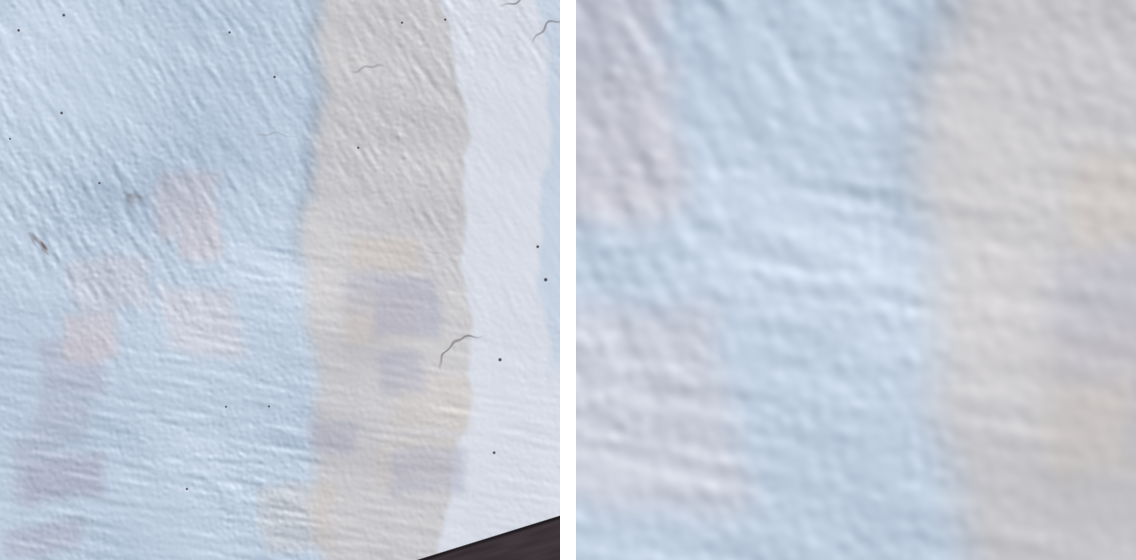
Left, the full canvas; right, a detail of the centre.
Give the GLSL for this texture, as a WebGL 1 fragment shader.

```glsl
precision highp float;
// Weathered painted plaster: blue, beige and white bands with brushed relief, stains and a dark beam.
uniform vec2 u_resolution;

#define BLUE vec3(0.745, 0.803, 0.872)
#define BEIGE vec3(0.785, 0.782, 0.797)
#define WHITE vec3(0.838, 0.858, 0.898)
#define MAUVE vec3(0.690, 0.695, 0.765)
#define PINK vec3(0.815, 0.780, 0.805)
#define OCHRE vec3(0.790, 0.755, 0.725)
#define CRACK vec3(0.430, 0.390, 0.400)
#define BEAM vec3(0.240, 0.208, 0.228)
#define RELIEF_GAIN 0.13
#define CLOUD_GAIN 0.030
#define CRACK_WIDTH 0.0018
#define SPECK_SHARE 0.07

vec2 hash2(vec2 p) {
  vec3 q = fract(p.xyx * vec3(0.1031, 0.1030, 0.0973));
  q += dot(q, q.yzx + 33.33);
  return fract((q.xx + q.yz) * q.zy);
}

vec2 turn(vec2 p, float angle) {
  float c = cos(angle), s = sin(angle);
  return vec2(c * p.x + s * p.y, c * p.y - s * p.x);
}

// Smooth cellular noise: one signed round bump per cell.
float bumps(vec2 p) {
  vec2 cell = floor(p), f = p - cell;
  float sum = 0.0;
  for (int j = -1; j <= 1; j++) {
    for (int i = -1; i <= 1; i++) {
      vec2 o = vec2(float(i), float(j));
      vec2 d = o + hash2(cell + o + 57.0) - f;
      float w = max(0.0, 1.0 - dot(d, d));
      sum += w * w * w * (2.0 * hash2(cell + o + 213.0).x - 1.0);
    }
  }
  return sum;
}

// Layered sines that bend straight edges.
vec2 sway(vec2 p) {
  return 0.010 * sin(p.yx * vec2(13.0, 11.0) + vec2(0.6, 2.1))
       + 0.005 * sin(p.yx * vec2(37.0, 29.0) + p * 9.0)
       + 0.002 * sin(p.yx * 97.0 + p * 31.0);
}

// Plaster height: steep strokes above, nearly level ones below, plus lumps and grain.
float relief(vec2 p) {
  float steep = bumps(turn(p, -1.05) * vec2(26.0, 92.0));
  float level = bumps(turn(p, -0.16) * vec2(17.0, 88.0));
  float strokes = mix(level, steep, smoothstep(0.38, 0.62, p.y + 0.15 * sin(p.x * 8.0)));
  return strokes + 0.45 * bumps(p * 125.0) + 0.9 * bumps(p * vec2(23.0, 27.0));
}

// Soft brushed patches stacked in a column between two corners.
float stains(vec2 p, vec2 low, vec2 high, float seed) {
  float cover = 0.0;
  for (int i = 0; i < 5; i++) {
    vec2 r = hash2(vec2(float(i) * 7.0, seed));
    vec2 centre = mix(low, high, vec2(r.x, (float(i) + r.y) / 5.0));
    vec2 extent = mix(vec2(0.025, 0.012), vec2(0.065, 0.050), hash2(r * 91.0 + seed));
    float d = length(max(abs(p - centre) - extent, 0.0));
    cover = max(cover, (1.0 - smoothstep(0.0, 0.028, d)) * mix(0.45, 1.0, r.y));
  }
  return cover;
}

// Broken thin lines where a slow noise crosses zero.
float cracks(vec2 p) {
  vec2 scale = vec2(5.0, 8.0), e = vec2(0.002, 0.0);
  vec2 q = p + sway(p * 2.0);
  float n = bumps(q * scale);
  vec2 slope = vec2(bumps((q + e) * scale) - n, bumps((q + e.yx) * scale) - n) / e.x;
  float d = abs(n) / max(length(slope), 1.5);
  float gaps = smoothstep(0.22, 0.60, bumps(p * 7.0 + 40.0));
  return gaps * (1.0 - smoothstep(0.3 * CRACK_WIDTH, 1.8 * CRACK_WIDTH, d));
}

float specks(vec2 p, float px) {
  vec2 g = p * 13.0, cell = floor(g), r = hash2(cell + 11.0);
  float size = mix(0.0014, 0.0032, r.x);
  float d = length(g - cell - 0.2 - 0.6 * r) / 13.0;
  return step(hash2(cell + 83.0).y, SPECK_SHARE) * (1.0 - smoothstep(size - px, size + px, d));
}

void main() {
  float px = 1.0 / u_resolution.y;
  vec2 p = gl_FragCoord.xy * px;
  vec2 q = p + sway(p);

  // Vertical paint bands
  float belly = 0.045 * sin(3.1 * (1.0 - q.y));
  float beige = smoothstep(0.555, 0.60, q.x + 0.6 * belly);
  float white = smoothstep(0.785, 0.80, q.x - belly);
  vec3 col = mix(mix(BLUE, BEIGE, beige), WHITE, white);
  col = mix(col, BLUE, 0.7 * smoothstep(0.965, 0.98, q.x) * smoothstep(0.3, 0.4, q.y));

  // Stains and cloudy tone
  col = mix(col, MAUVE, 0.75 * stains(q, vec2(0.06, 0.0), vec2(0.15, 0.40), 3.0));
  col = mix(col, PINK, 0.65 * stains(q, vec2(0.04, 0.34), vec2(0.38, 0.66), 19.0));
  col = mix(col, OCHRE, 0.60 * stains(q, vec2(0.54, 0.06), vec2(0.82, 0.58), 31.0));
  col = mix(col, MAUVE, 0.70 * stains(q, vec2(0.58, 0.10), vec2(0.77, 0.54), 47.0));
  float cloud = bumps(q * 4.0 + 9.0) + 0.8 * bumps(turn(q, -0.3) * vec2(6.0, 14.0));
  col += CLOUD_GAIN * cloud * mix(1.0, 0.35, white) * vec3(1.1, 1.0, 0.85);

  // Raised lip on the left of the beige band
  float lip = (q.x - 0.568 + 0.6 * belly) / 0.016;
  col -= 0.065 * exp(-lip * lip) * smoothstep(0.45, 0.65, p.y);

  // Side light on the brushed relief
  float rough = mix(1.0, 0.65, beige) * mix(1.0, 0.55, white * smoothstep(0.95, 0.75, p.y) );
  rough *= 0.9 + 0.6 * bumps(p * 5.0 + 70.0);
  float lit = relief(p) - relief(p + vec2(0.0018, 0.0024));
  col += RELIEF_GAIN * rough * lit * vec3(1.0, 0.97, 0.92);

  // Cracks, a reddish gash and dark specks
  col = mix(col, CRACK, 0.50 * cracks(p));
  vec2 gash = turn(p - vec2(0.072, 0.562), -0.85) / vec2(0.036, 0.010);
  float torn = 0.5 + 0.9 * bumps(turn(p, -0.85) * vec2(60.0, 190.0));
  col = mix(col, CRACK, clamp(torn, 0.0, 1.0) * (1.0 - smoothstep(0.3, 1.0, length(gash))));
  col = mix(col, BEAM, 0.85 * specks(p, px));

  // Sloping beam in the lower right corner
  float below = 0.31 * (p.x - 0.745) - p.y;
  vec3 wood = BEAM + 0.025 * bumps(turn(p, 0.3) * vec2(20.0, 150.0));
  wood *= mix(0.55, 1.0, smoothstep(0.002, 0.009, below));
  col = mix(col, wood, smoothstep(-px, px, below));

  gl_FragColor = vec4(clamp(col, 0.0, 1.0), 1.0);
}
```
